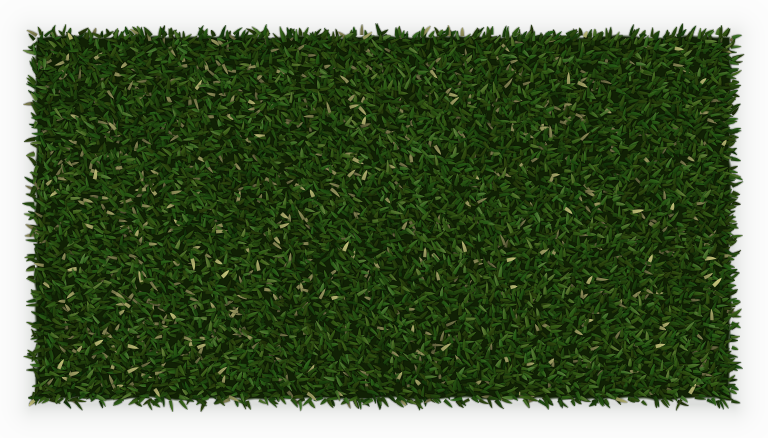
A Shadertoy shader for this texture:

```glsl
// A rectangular mat of artificial turf lying on a white ground, seen from above.
// Jittered cell layers of tapered, bent blades are painted from deep to high;
// blades lean with the pile and splay outward at the rim, over a soft shadow.

const vec2  MAT_CENTER = vec2(0.499, 0.503);  // fractions of the canvas
const vec2  MAT_HALF   = vec2(0.455, 0.419);
const float CELL       = 0.030;               // one blade per cell and layer
const int   LAYERS     = 9;
const float HALF_WIDTH = 0.0040;
const float RIM        = 0.035;               // zone where blades splay outward
const float STRAW      = 0.055;               // share of dry blades

const vec3 GROUND    = vec3(0.992);
const vec3 SOIL      = vec3(0.065, 0.130, 0.018);
const vec3 DEEP      = vec3(0.075, 0.150, 0.022);
const vec3 MID       = vec3(0.135, 0.245, 0.048);
const vec3 LIGHT     = vec3(0.190, 0.360, 0.085);
const vec3 GLOSS     = vec3(0.390, 0.510, 0.240);
const vec3 STRAW_COL = vec3(0.640, 0.640, 0.400);

vec4 hash4(vec3 v) {
    vec4 p = fract(v.xyzx * vec4(0.1031, 0.1030, 0.0973, 0.1099));
    p += dot(p, p.wzxy + 33.33);
    return fract((p.xxyz + p.yzzw) * p.zywx);
}

float boxDistance(vec2 p, vec2 halfSize) {
    vec2 d = abs(p) - halfSize;
    return length(max(d, 0.0)) + min(max(d.x, d.y), 0.0);
}

// Broad uneven patches from layered sines, about -1 to 1.
float patches(vec2 p) {
    return 0.5 * sin(7.0 * p.x + 2.0 * sin(5.0 * p.y))
         + 0.3 * sin(17.0 * p.y - 9.0 * p.x)
         + 0.2 * sin(31.0 * p.x + 23.0 * p.y);
}

// Tone 0 to 3 runs from the deep shade to the glossy highlight.
vec3 grassColor(float tone) {
    vec3 c = mix(DEEP, MID, clamp(tone, 0.0, 1.0));
    c = mix(c, LIGHT, clamp(tone - 1.0, 0.0, 1.0));
    return mix(c, GLOSS, clamp(tone - 2.0, 0.0, 1.0));
}

// Pile direction: tidy and rightward on the right, tousled on the left.
vec2 bladeDirection(vec2 root, vec2 halfSize, float random) {
    float across = smoothstep(-0.8, 0.8, root.x / halfSize.x);
    float angle = mix(1.3, 0.35, across) + (random - 0.5) * mix(5.2, 2.6, across);
    vec2 rim = smoothstep(halfSize - RIM, halfSize, abs(root)) * sign(root);
    return normalize(vec2(cos(angle), sin(angle)) + 1.1 * rim + 1e-4);
}

// Paints the blade rooted in one cell over the given colour.
vec3 paintBlade(vec3 color, vec2 p, vec2 cell, int layer, vec2 halfSize, float pixel) {
    vec4 shape = hash4(vec3(cell + 71.0, float(layer) * 7.3 + 1.0));
    vec4 look  = hash4(vec3(cell + 137.0, float(layer) * 5.7 + 3.0));
    vec2 root = (cell + shape.xy) * CELL - float(layer) * vec2(0.0117, 0.0071);
    if (boxDistance(root, halfSize) > 0.0) return color;

    // Local frame: t runs from root to tip, side is across the bent spine
    vec2 dir = bladeDirection(root, halfSize, shape.z);
    float len = CELL * mix(0.50, 0.95, shape.w);
    vec2 q = p - root;
    float along = dot(q, dir);
    float t = clamp(along / len, 0.0, 1.0);
    float side = dot(q, vec2(-dir.y, dir.x)) - (look.x - 0.5) * 0.35 * len * t * t;
    float width = HALF_WIDTH * mix(0.7, 1.1, look.y) * (1.0 - t * t * t);
    float dist = abs(side) - width;
    float ends = clamp(0.5 + along / pixel, 0.0, 1.0)
               * clamp(0.5 + (len - along) / pixel, 0.0, 1.0);
    float cover = clamp(0.5 - dist / pixel, 0.0, 1.0) * ends;
    float shadow = (1.0 - smoothstep(0.0, 0.004, dist)) * ends;

    // Tone rises with pile height, towards the tip and on the lit side
    float height = float(layer) / float(LAYERS - 1);
    float tone = 0.28 + 0.9 * height + 1.55 * look.z * look.z + 0.5 * (t - 0.4)
               + 0.3 * clamp(side / HALF_WIDTH, -1.0, 1.0) + 0.15 * patches(root);
    vec3 blade = grassColor(tone);
    blade.r += 0.07 * (look.x - 0.55);
    float dryShare = STRAW * (1.0 + 0.6 * patches(root.yx + 2.0) - 0.4 * root.x);
    if (look.w < dryShare) blade = STRAW_COL * mix(0.55, 1.1, height * look.y + 0.3 * t);

    return mix(color * (1.0 - 0.22 * shadow), blade, cover);
}

void mainImage(out vec4 fragColor, in vec2 fragCoord) {
    float pixel = 1.0 / iResolution.y;
    vec2 aspect = vec2(iResolution.x / iResolution.y, 1.0);
    vec2 p = fragCoord * pixel - MAT_CENTER * aspect;
    vec2 halfSize = MAT_HALF * aspect;
    float mat = boxDistance(p, halfSize);

    // White ground with a soft contact shadow, then the dark backing
    float fall = max(boxDistance(p + vec2(0.0, 0.008), halfSize), 0.0);
    vec3 color = GROUND - vec3(0.13, 0.12, 0.13) * exp(-fall / 0.024);
    color = mix(color, SOIL, 1.0 - smoothstep(-0.010, -0.002, mat + 0.004 * patches(p * 5.0)));

    // Blades, lowest layer first; cell order is the same everywhere
    if (mat < 1.2 * CELL) {
        for (int layer = 0; layer < LAYERS; layer++) {
            vec2 home = floor((p + float(layer) * vec2(0.0117, 0.0071)) / CELL);
            for (int j = 1; j >= -1; j--)
                for (int i = -1; i <= 1; i++)
                    color = paintBlade(color, p, home + vec2(i, j), layer, halfSize, pixel);
        }
    }
    fragColor = vec4(clamp(color, 0.0, 1.0), 1.0);
}
```
